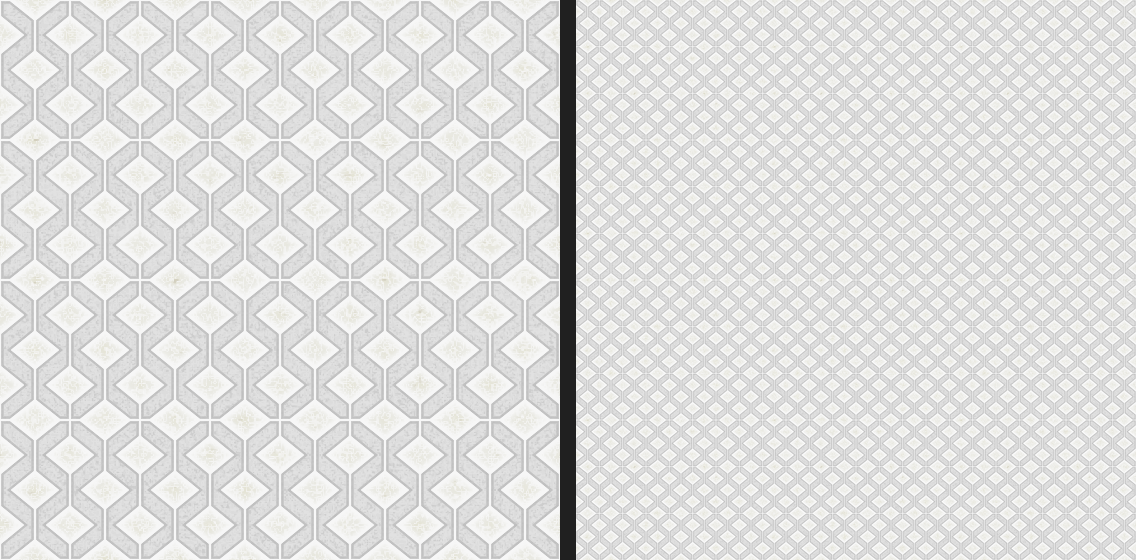
Left: one tile. Right: repeated 3 by 3.
This pattern is drawn by a WebGL 1 fragment shader. Its source:

```glsl
precision highp float;
// Seamless stone tiling: grey zigzag bands between cream diamonds and white joints.

uniform vec2 u_resolution;

const float STEPS = 16.0;                        // lattice steps across the canvas
const float ROW_GROUP = 4.0;                     // steps between horizontal joints
const vec2 DIAMOND_HALF = vec2(0.69, 0.565);     // half size, in steps
const vec2 JOINT_DIAMOND_HALF = vec2(0.75, 0.6); // larger ones on the joints
const float JOINT_HALF = 0.034;
const float BORDER = 0.070;
const float RIM = 0.10;                          // pale edge inside a diamond

const vec3 WHITE = vec3(0.97);
const vec3 CREAM = vec3(0.918, 0.918, 0.896);
const vec3 BEIGE = vec3(0.890, 0.885, 0.820);
const vec3 FLECK = vec3(0.78, 0.76, 0.68);
const vec3 BORDER_GREY = vec3(0.76);
const vec3 BAND_GREY = vec3(0.862);
const vec3 BAND_DARK = vec3(0.795);
const vec3 BAND_LIGHT = vec3(0.91);

const float GRAIN_CELLS = 224.0;                 // whole counts keep the noise seamless
const float SPECK_CELLS = 320.0;
const float CLOUD_CELLS = 64.0;
const vec2 FLECK_CELLS = vec2(96.0, 192.0);

float hash(vec2 p) {
    return fract(sin(dot(p, vec2(127.1, 311.7))) * 43758.5453);
}

// Value noise that wraps after "cells" lattice cells
float wrapNoise(vec2 uv, vec2 cells, float seed) {
    vec2 p = uv * cells;
    vec2 i = floor(p);
    vec2 f = fract(p);
    f = f * f * (3.0 - 2.0 * f);
    float a = hash(mod(i, cells) + seed);
    float b = hash(mod(i + vec2(1.0, 0.0), cells) + seed);
    float c = hash(mod(i + vec2(0.0, 1.0), cells) + seed);
    float d = hash(mod(i + 1.0, cells) + seed);
    return mix(mix(a, b, f.x), mix(c, d, f.x), f.y);
}

// Distance with sharp, mitred corners
float diamondDistance(vec2 p, vec2 halfSize) {
    return (dot(abs(p), 1.0 / halfSize) - 1.0) / length(1.0 / halfSize);
}

// Nearest diamond: signed distance, and its wrapped lattice position
vec3 nearestDiamond(vec2 g) {
    vec3 best = vec3(10.0, 0.0, 0.0);
    for (int j = 0; j < 2; j++) {
        for (int i = 0; i < 2; i++) {
            vec2 node = floor(g) + vec2(float(i), float(j));
            bool occupied = mod(node.x + node.y, 2.0) > 0.5;
            bool onJoint = mod(node.y, ROW_GROUP) < 0.5;
            vec2 halfSize = onJoint ? JOINT_DIAMOND_HALF : DIAMOND_HALF;
            float d = diamondDistance(g - node, halfSize);
            if (occupied && d < best.x) best = vec3(d, mod(node, STEPS));
        }
    }
    return best;
}

// Distance to the closest line of a periodic set of joints
float jointDistance(float x, float period) {
    return abs(mod(x + 0.5 * period, period) - 0.5 * period) - JOINT_HALF;
}

vec3 bandStone(float grain, float speck, float cloud) {
    float dark = smoothstep(0.50, 0.80, speck * 0.75 + cloud * 0.25);
    float worms = 1.0 - smoothstep(0.06, 0.26, abs(grain - 0.5));
    vec3 col = mix(BAND_GREY, BAND_DARK, 0.85 * dark);
    return mix(col, BAND_LIGHT, 0.40 * worms);
}

vec3 diamondStone(vec2 uv, vec3 diamond, float grain, float speck, float cloud) {
    float depth = smoothstep(RIM * 0.3, RIM * 2.6, -diamond.x);
    float heart = smoothstep(0.12, 0.42, -diamond.x);
    float tone = hash(diamond.yz + 5.0);
    float worms = 1.0 - smoothstep(0.05, 0.22, abs(grain - 0.5));
    vec3 col = mix(CREAM, BEIGE, heart * cloud * mix(0.45, 0.95, tone));
    col = mix(col, WHITE, 0.65 * worms + 0.25 * smoothstep(0.6, 0.9, speck));
    // Sparse elongated flecks near the centre
    float fleck = smoothstep(0.80, 0.96, wrapNoise(uv, FLECK_CELLS, 71.0));
    col = mix(col, FLECK, 0.6 * fleck * heart * smoothstep(0.45, 0.75, cloud));
    return mix(WHITE, col, depth);
}

void main() {
    vec2 uv = gl_FragCoord.xy / u_resolution;
    vec2 g = uv * STEPS;
    float aa = 0.6 * STEPS / min(u_resolution.x, u_resolution.y);

    // Shapes
    vec3 diamond = nearestDiamond(g);
    float joint = min(jointDistance(g.x, 1.0), jointDistance(g.y, ROW_GROUP));
    float edge = min(diamond.x, joint);

    // Stone texture
    float grain = wrapNoise(uv, vec2(GRAIN_CELLS), 13.0);
    float speck = wrapNoise(uv, vec2(SPECK_CELLS), 29.0);
    float cloud = wrapNoise(uv, vec2(CLOUD_CELLS), 47.0);

    // Layers: band, its border, joints, diamonds
    vec3 col = bandStone(grain, speck, cloud);
    vec3 border = BORDER_GREY + 0.03 * (speck - 0.5);
    col = mix(border, col, smoothstep(-aa, aa, edge - BORDER));
    col = mix(WHITE, col, smoothstep(-aa, aa, edge));
    vec3 stone = diamondStone(uv, diamond, grain, speck, cloud);
    col = mix(stone, col, smoothstep(-aa, aa, diamond.x));

    gl_FragColor = vec4(col, 1.0);
}
```
